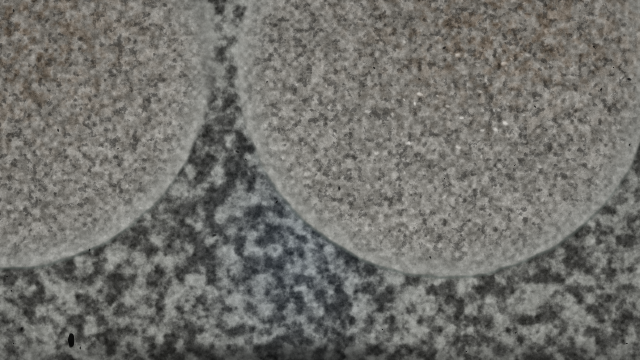
This texture is drawn by a Shadertoy shader. Its source:

```glsl
#define DISC_L vec4(0.016, 0.826, 0.570, 0.570)
#define DISC_R vec4(1.240, 0.815, 0.580, 0.583)
#define STONE vec3(0.515, 0.508, 0.487)
#define RIM vec3(0.545, 0.548, 0.530)
#define MORTAR vec3(0.235, 0.235, 0.225)
#define CRYSTAL vec3(0.560, 0.565, 0.545)
#define RUST vec3(0.40, 0.335, 0.27)
#define SEAM vec3(0.32, 0.36, 0.34)
#define BLOB_SCALE 36.0
#define GRAIN_SCALE 85.0

float hash(vec2 p) {
    vec3 q = fract(vec3(p.xyx) * 0.1031);
    q += dot(q, q.yzx + 33.33);
    return fract((q.x + q.y) * q.z);
}

float noise(vec2 p) {
    vec2 i = floor(p), f = fract(p);
    f = f * f * (3.0 - 2.0 * f);
    return mix(mix(hash(i), hash(i + vec2(1, 0)), f.x),
               mix(hash(i + vec2(0, 1)), hash(i + vec2(1, 1)), f.x), f.y);
}

float fbm(vec2 p) {
    float sum = 0.0, amp = 0.533;
    for (int k = 0; k < 4; k++) {
        sum += amp * noise(p);
        p = mat2(1.6, 1.2, -1.2, 1.6) * p + 17.3;
        amp *= 0.5;
    }
    return sum;
}

// Approximate signed distance, negative inside; disc = centre, radii
float discDistance(vec2 p, vec4 disc) {
    return (length((p - disc.xy) / disc.zw) - 1.0) * disc.z;
}

// Sparse, randomly turned elongated marks on a jittered grid
float flecks(vec2 p, float scale, float density, float size) {
    vec2 cell = floor(p * scale);
    float mask = 0.0;
    for (int j = -1; j <= 1; j++)
    for (int i = -1; i <= 1; i++) {
        vec2 id = cell + vec2(i, j);
        vec2 d = p * scale - id - vec2(hash(id + 3.1), hash(id + 7.7));
        float a = 6.2832 * hash(id + 13.9);
        d = mat2(cos(a), sin(a), -sin(a), cos(a)) * d * vec2(1.0, 1.7);
        float r = size * (0.5 + hash(id + 21.3));
        float here = step(hash(id + 31.7), density);
        mask = max(mask, here * (1.0 - smoothstep(0.2 * r, r, length(d))));
    }
    return mask;
}

float glow(vec2 p, vec2 centre, vec2 size) {
    vec2 d = (p - centre) / size;
    return exp(-dot(d, d));
}

vec3 discColor(vec2 p, float d) {
    float grain = fbm(p * GRAIN_SCALE) - 0.5;
    float patches = fbm(p * 9.0 + 40.0) - 0.5;
    float core = smoothstep(0.0, 0.11, -d);
    vec3 col = mix(RIM, STONE, core);
    float rust = glow(p, vec2(0.05, 0.90), vec2(0.34, 0.30))
               + glow(p, vec2(1.42, 0.92), vec2(0.42, 0.24));
    float stain = smoothstep(0.40, 0.72, fbm(p * 45.0 + 8.0) + 0.2 * patches);
    col = mix(col, RUST, clamp(rust, 0.0, 1.0) * (0.14 + 0.45 * stain));
    col += grain * mix(0.26, 0.43, core) + patches * 0.07;
    // Soft dark pits and pale mineral chips
    float pits = smoothstep(0.52, 0.80, fbm(p * 72.0 + 70.0));
    col *= 1.0 - 0.36 * pits * mix(0.25, 1.0, core);
    float chipArea = 0.3 + 0.7 * glow(p, vec2(1.24, 0.70), vec2(0.34, 0.20));
    col += 0.22 * chipArea * flecks(p, 30.0, 0.25, 0.27);
    return col;
}

vec3 mortarColor(vec2 p, float d) {
    float density = fbm(p * 6.0 + 11.0) - 0.5;
    float blobs = fbm(p * BLOB_SCALE + 5.0) + 0.15 * density;
    blobs -= 0.10 * exp(-max(d, 0.0) * 30.0) * (1.0 - smoothstep(0.75, 0.9, p.y));
    blobs -= 0.09 * glow(p, vec2(0.61, 0.36), vec2(0.08, 0.10));
    blobs += 0.09 * glow(p, vec2(0.63, 1.0), vec2(0.07, 0.15));
    vec3 col = mix(MORTAR, CRYSTAL, smoothstep(0.26, 0.72, blobs));
    col += 0.30 * (fbm(p * GRAIN_SCALE + 31.0) - 0.5);
    col += vec3(-0.02, 0.0, 0.03) * glow(p, vec2(0.82, 0.30), vec2(0.22, 0.28));
    // Worn lower edge
    float wear = 1.0 - smoothstep(0.01, 0.065, p.y + 0.03 * density);
    return col * (1.0 - wear * (0.18 + 0.35 * glow(p, vec2(0.80, 0.0), vec2(0.30, 0.2))));
}

void mainImage(out vec4 fragColor, in vec2 fragCoord) {
    vec2 p = fragCoord / iResolution.y;
    float wobble = 0.012 * (fbm(p * 20.0) - 0.5);
    float d = min(discDistance(p, DISC_L), discDistance(p, DISC_R)) + wobble;

    // The left disc melts into the mortar towards the top
    float upper = smoothstep(0.65, 0.85, p.y) * (1.0 - smoothstep(0.60, 0.66, p.x));
    float soft = mix(0.006, 0.040, upper);
    float inside = 1.0 - smoothstep(-soft, soft, d);
    vec3 col = mix(mortarColor(p, d), discColor(p, d), inside);

    // Faint pale lip and thin greenish seam along the lower arcs
    float lower = 1.0 - smoothstep(0.30, 0.75, p.y);
    col += 0.035 * (1.0 - upper) * exp(-pow((d + 0.012) / 0.008, 2.0));
    col = mix(col, SEAM, 0.45 * lower * exp(-pow((d - 0.002) / 0.004, 2.0)));

    // Tiny voids and one larger hole near the lower left
    col *= 1.0 - 0.65 * flecks(p + 5.0, 15.0, 0.07, 0.09);
    float hole = length((p - vec2(0.197, 0.056)) / vec2(0.010, 0.021));
    col *= 1.0 - 0.9 * (1.0 - smoothstep(0.7, 1.1, hole + 0.5 * (noise(p * 90.0) - 0.5)));

    // Gentle darkening at the corners
    vec2 q = fragCoord / iResolution.xy - 0.5;
    col *= 1.03 - 0.22 * dot(q, q);
    fragColor = vec4(clamp(col, 0.0, 1.0), 1.0);
}
```
